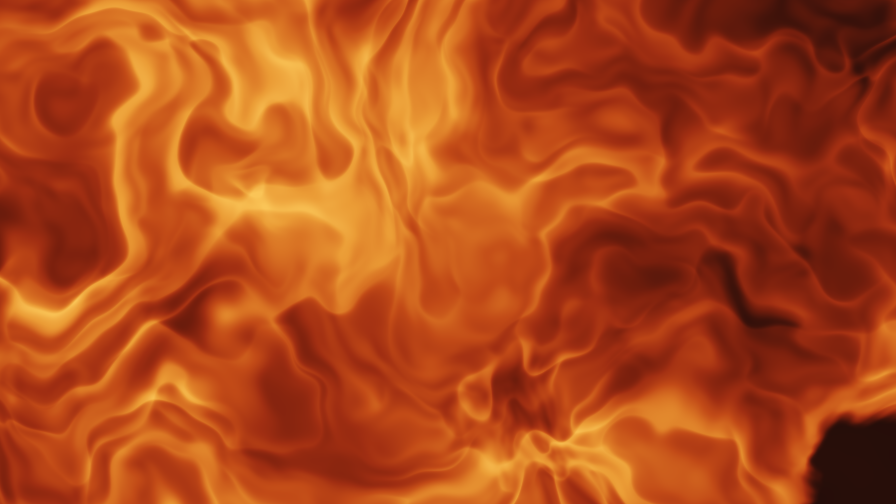
Write a WebGL 1 fragment shader that draws this texture.

```glsl
precision highp float;
// Draws a wall of billowing fire: soft glowing folds with thin bright edges.
uniform vec2 u_resolution;

#define BASE_HEAT 0.34
#define CLOUD_SCALE 2.0
#define CLOUD_HEAT 0.52
#define WARP_SCALE 1.4
#define WARP_AMOUNT 0.55
#define SHEET_SCALE 2.1
#define SHEET_HEAT 0.46
#define EDGE_SHARPNESS 75.0
#define FOLD_SOFTNESS 7.0
#define WISP_HEAT 0.16
#define POCKET_SIZE 0.17

vec2 hashGradient(vec2 cell) {
  float h = fract(sin(dot(cell, vec2(127.1, 311.7))) * 43758.5453);
  float angle = 6.2832 * h;
  return vec2(cos(angle), sin(angle));
}

// Gradient noise, roughly -0.7 to 0.7
float noise(vec2 p) {
  vec2 i = floor(p);
  vec2 f = p - i;
  vec2 s = f * f * f * (f * (f * 6.0 - 15.0) + 10.0);
  vec2 e = vec2(1.0, 0.0);
  float a = dot(hashGradient(i), f);
  float b = dot(hashGradient(i + e.xy), f - e.xy);
  float c = dot(hashGradient(i + e.yx), f - e.yx);
  float d = dot(hashGradient(i + e.xx), f - e.xx);
  return mix(mix(a, b, s.x), mix(c, d, s.x), s.y);
}

float fbm(vec2 p) {
  float sum = 0.0;
  float amplitude = 1.0;
  for (int i = 0; i < 4; i++) {
    sum += amplitude * noise(p);
    p = mat2(1.6, 1.2, -1.2, 1.6) * p + 17.3;
    amplitude *= 0.5;
  }
  return sum;
}

// A fold of flame: crisp on one side of its edge, fading on the other
float sheet(vec2 p, float scale) {
  float n = noise(p * scale) + 0.12 * noise(p * scale * 2.3 + 5.0);
  float k = n > 0.0 ? FOLD_SOFTNESS : EDGE_SHARPNESS / scale;
  return 1.0 / (1.0 + n * n * k * k);
}

float glow(vec2 p, vec2 center, vec2 size) {
  vec2 d = (p - center) / size;
  return exp(-dot(d, d));
}

// Heat to colour, with one ramp step every 0.2
vec3 fireColor(float heat) {
  float t = heat * 5.0;
  vec3 c = mix(vec3(0.08, 0.04, 0.03), vec3(0.24, 0.07, 0.04), clamp(t + 1.0, 0.0, 1.0));
  c = mix(c, vec3(0.47, 0.12, 0.05), clamp(t, 0.0, 1.0));
  c = mix(c, vec3(0.63, 0.18, 0.07), clamp(t - 1.0, 0.0, 1.0));
  c = mix(c, vec3(0.76, 0.29, 0.09), clamp(t - 2.0, 0.0, 1.0));
  c = mix(c, vec3(0.85, 0.45, 0.14), clamp(t - 3.0, 0.0, 1.0));
  c = mix(c, vec3(0.92, 0.61, 0.21), clamp(t - 4.0, 0.0, 1.0));
  return mix(c, vec3(0.98, 0.77, 0.34), clamp((t - 5.0) * 0.6, 0.0, 1.0));
}

void main() {
  vec2 p = gl_FragCoord.xy / u_resolution.y;
  float aspect = u_resolution.x / u_resolution.y;
  vec2 uv = vec2(p.x / aspect, p.y);

  // Turbulent flow bends every layer
  vec2 flow = vec2(fbm(p * WARP_SCALE + 3.1), fbm(p * WARP_SCALE + 41.7));
  vec2 q = p * vec2(1.12, 0.92) + WARP_AMOUNT * flow;

  // Broad clouds of heat
  float heat = BASE_HEAT + CLOUD_HEAT * fbm(q * CLOUD_SCALE + 9.0);
  heat += 0.30 * glow(uv, vec2(0.36, 0.76), vec2(0.22, 0.20));
  heat += 0.22 * glow(uv, vec2(0.56, 0.42), vec2(0.18, 0.22));
  heat += 0.20 * glow(uv, vec2(0.70, 0.08), vec2(0.35, 0.14));
  heat -= 0.20 * smoothstep(0.55, 0.95, uv.x) * smoothstep(0.2, 0.6, uv.y);

  // Overlapping folds, each layer finer and fainter
  float scale = SHEET_SCALE;
  float strength = SHEET_HEAT;
  for (int i = 0; i < 3; i++) {
    vec2 offset = vec2(13.7, 7.9) * float(i + 1);
    float mask = smoothstep(-0.35, 0.35, noise(p * scale * 0.8 + offset.yx));
    heat += strength * mask * sheet(q + offset, scale);
    scale *= 1.6;
    strength *= 0.76;
  }

  // Fine wisps drawn out along the flow
  heat += WISP_HEAT * noise(q * vec2(11.0, 6.0) + 4.0 * flow);

  // Smoky pocket in the lower right corner, rimmed with flame
  float d = length(p - vec2(aspect, 0.0)) + 0.10 * fbm(p * 5.0 + flow);
  float rim = (d - POCKET_SIZE - 0.05) / 0.035;
  heat += 0.25 * exp(-rim * rim);
  heat = mix(-0.12 + 0.1 * flow.x, heat, smoothstep(-0.025, 0.03, d - POCKET_SIZE));

  gl_FragColor = vec4(fireColor(heat), 1.0);
}
```
